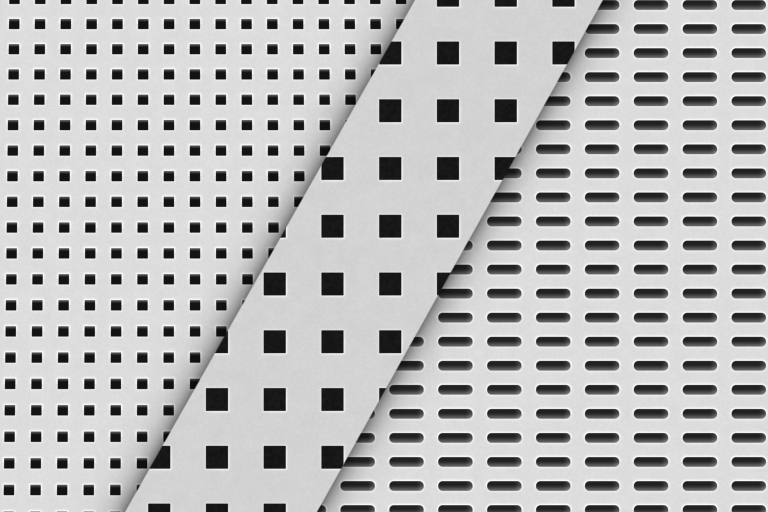
Write a WebGL 1 fragment shader that draws this pattern.

```glsl
precision highp float;

uniform vec2 u_resolution;

#define SHEET_TONE 0.865
#define BAND_TONE 0.825
#define HOLE_TONE 0.075
#define RIM_GLOW 0.13
#define RIM_WIDTH 0.0035
#define SHADOW_DEPTH 0.48
#define SHADOW_WIDTH 0.021
#define GRAIN 0.035

float hash(vec2 p) {
  p = fract(p * vec2(0.1031, 0.1137));
  p += dot(p, p.yx + 33.33);
  return fract((p.x + p.y) * p.x * 7.31);
}

float noise(vec2 p) {
  vec2 cell = floor(p);
  vec2 f = fract(p);
  f = f * f * (3.0 - 2.0 * f);
  return mix(mix(hash(cell), hash(cell + vec2(1.0, 0.0)), f.x),
             mix(hash(cell + vec2(0.0, 1.0)), hash(cell + 1.0), f.x), f.y);
}

float roundBox(vec2 p, vec2 halfSize, float radius) {
  vec2 q = abs(p) - halfSize + radius;
  return length(max(q, 0.0)) + min(max(q.x, q.y), 0.0) - radius;
}

// Offset from the centre of the nearest grid cell
vec2 nearest(vec2 grid, vec2 pitch) {
  return (fract(grid + 0.5) - 0.5) * pitch;
}

// Punched opening with a bright rim facing the light
float punch(float surface, float inside, float dist, float facing, float pixel) {
  float rim = exp(-pow(max(dist, 0.0) / RIM_WIDTH, 2.0));
  float lit = min(surface + RIM_GLOW * rim * facing, 1.0);
  return mix(inside, lit, smoothstep(-0.8 * pixel, 0.8 * pixel, dist));
}

// Fine square mesh whose pitch widens slightly downward
float fineMesh(vec2 p, float surface, float pixel) {
  float pitch = 0.05033 + 0.0017 * p.y;
  float row = (p.y - 0.0469) / 0.04902;
  row -= 0.00164 * row * row;
  float column = (p.x - 0.0283 + 0.0113 * p.y) / pitch;
  vec2 local = nearest(vec2(column, row), vec2(pitch));
  float dist = roundBox(local, vec2(0.0101), 0.0015);
  float inside = mix(0.36, HOLE_TONE, smoothstep(-0.0105, -0.003, local.y));
  float facing = local.y < 0.0 ? 1.0 : 0.45;
  return punch(surface, inside, dist, facing, pixel);
}

// Large square openings of the diagonal band
float wideMesh(vec2 p, float surface, float pixel) {
  const float pitch = 0.1128;
  vec2 local = nearest((p - vec2(0.875, 0.1035)) / pitch, vec2(pitch));
  float dist = roundBox(local, vec2(0.0215, 0.0222), 0.0015);
  float inside = HOLE_TONE + 0.03 * noise(p * 180.0);
  float lowerRight = smoothstep(-0.01, 0.025, local.x + local.y);
  return punch(surface, inside, dist, 0.4 + 0.6 * lowerRight, pixel);
}

// Rows of rounded slots
float slotMesh(vec2 p, float surface, float pixel) {
  const vec2 pitch = vec2(0.0955, 0.04697);
  vec2 local = nearest((p - vec2(1.176, 0.0098)) / pitch, pitch);
  float dist = roundBox(local, vec2(0.0335, 0.0094), 0.0088);
  float inside = mix(0.13, 0.40, smoothstep(-0.003, 0.010, local.y));
  inside += 0.15 * smoothstep(0.018, 0.034, local.x);
  float facing = local.y < 0.0 ? 1.0 : 0.5;
  return punch(surface, inside, dist, facing, pixel);
}

float castShadow(float dist) {
  return 1.0 - SHADOW_DEPTH * exp(-max(dist, 0.0) / SHADOW_WIDTH);
}

void main() {
  // Canvas height is one unit, with y measured downward
  vec2 p = gl_FragCoord.xy / u_resolution.y;
  p.y = 1.0 - p.y;
  float pixel = 1.0 / u_resolution.y;

  // Paper-like metal surface
  float texture = noise(p * 260.0) * 0.6 + noise(p * 45.0) * 0.4 - 0.5;
  float sheet = SHEET_TONE + GRAIN * texture;
  float band = BAND_TONE + GRAIN * texture;

  // Signed distances to the two band edges
  float leftEdge = (p.x - 0.8105 + 0.5664 * p.y) * 0.87;
  float rightEdge = (p.x - 1.1777 + 0.5586 * p.y) * 0.873;

  // Side sheets lie below the band and receive its shadow
  float left = fineMesh(p, sheet, pixel) * castShadow(-leftEdge);
  float right = slotMesh(p, sheet, pixel) * castShadow(rightEdge);
  float middle = wideMesh(p, band, pixel);

  float tone = mix(left, middle, smoothstep(-pixel, pixel, leftEdge));
  tone = mix(tone, right, smoothstep(-pixel, pixel, rightEdge));
  gl_FragColor = vec4(vec3(tone), 1.0);
}
```
